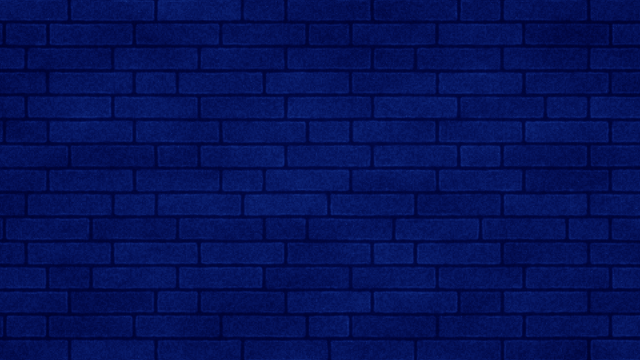
This texture is drawn by a WebGL 2 fragment shader. Its source:

```glsl
#version 300 es
precision highp float;
// Deep blue painted brick wall: courses of long bricks with scattered half bricks.
// Each pixel finds its course and brick, takes a rounded-box distance for the joint
// and pale rim, then adds blotches, grain and a vignette before colouring.
uniform vec2 u_resolution;
out vec4 fragColor;

// Sizes are fractions of the canvas height
const float COURSE = 0.0676;         // height of one course
const float QUARTER = 0.0601;        // quarter of a brick length
const vec2 WALL_OFFSET = vec2(0.0127, -0.0060);
const float JOINT = 0.0085;          // width of the mortar gap
const float CORNER = 0.0065;         // corner radius of a brick
const float RIM = 0.0045;            // width of the pale brick edge
const float WOBBLE = 0.0022;         // unevenness of the edges
const float GRAIN_SCALE = 270.0;

// Shades run from 0 (deepest) to 1 (palest)
const float BRICK_SHADE = 0.70;
const float JOINT_SHADE = 0.23;
const float RIM_GAIN = 0.17;
const float TINT_GAIN = 0.16;
const float BLOTCH_GAIN = 0.46;
const float GRAIN_GAIN = 0.48;
const float VIGNETTE = 0.38;

// Half brick positions per course from the top, in quarters; 99 means none
const int COURSES = 15;
const float FIRST_HALF[COURSES] = float[](
    11., 0., 17., 6., 25., 0., 7., 10., 5., 12., 17., 2., 7., 0., 31.);
const float SECOND_HALF[COURSES] = float[](
    21., 14., 99., 99., 99., 14., 21., 99., 99., 26., 99., 99., 21., 14., 99.);

float hash(vec2 p) {
    vec3 q = fract(p.xyx * 0.1031);
    q += dot(q, q.yzx + 33.33);
    return fract((q.x + q.y) * q.z);
}

float noise(vec2 p) {
    vec2 i = floor(p), f = fract(p);
    f = f * f * (3.0 - 2.0 * f);
    return mix(mix(hash(i), hash(i + vec2(1, 0)), f.x),
               mix(hash(i + vec2(0, 1)), hash(i + vec2(1, 1)), f.x), f.y);
}

float fbm(vec2 p) {
    float sum = 0.0, gain = 0.5;
    for (int i = 0; i < 4; i++) {
        sum += gain * noise(p);
        p = p * 2.03 + 17.1;
        gain *= 0.5;
    }
    return sum / 0.9375;
}

float roundedBox(vec2 p, vec2 halfSize, float radius) {
    vec2 q = abs(p) - halfSize + radius;
    return length(max(q, 0.0)) + min(max(q.x, q.y), 0.0) - radius;
}

// Start and length, in quarters, of the brick that covers x
vec2 brickSpan(float x, int course) {
    float a = FIRST_HALF[course], b = SECOND_HALF[course];
    if (x >= a && x < a + 2.0) return vec2(a, 2.0);
    if (x >= b && x < b + 2.0) return vec2(b, 2.0);
    float origin = x < a ? a : (x < b ? a + 2.0 : b + 2.0);
    return vec2(origin + 4.0 * floor((x - origin) / 4.0), 4.0);
}

vec3 paint(float shade) {
    float s = clamp(shade, 0.0, 1.25);
    return vec3(0.05 * s * s, 0.01 + s * (0.06 + 0.07 * s), 0.19 + 0.27 * s);
}

void main() {
    float pixel = 1.0 / u_resolution.y;
    vec2 uv = gl_FragCoord.xy / u_resolution;
    vec2 p = gl_FragCoord.xy * pixel;
    p.y = 1.0 - p.y;

    // Locate the brick
    vec2 warp = vec2(noise(p * 9.0), noise(p * 9.0 + 40.0)) - 0.5;
    vec2 wall = (p - WALL_OFFSET + warp * WOBBLE) / vec2(QUARTER, COURSE);
    int course = clamp(int(floor(wall.y)), 0, COURSES - 1);
    vec2 span = brickSpan(wall.x, course);
    vec2 size = vec2(span.y * QUARTER, COURSE);
    vec2 local = vec2((wall.x - span.x) * QUARTER, (wall.y - float(course)) * COURSE);

    // Distance to its worn outline
    float d = roundedBox(local - 0.5 * size, 0.5 * (size - JOINT), CORNER);
    d += (noise(p * 75.0) - 0.5) * WOBBLE;
    float gap = smoothstep(-1.2 * pixel, 1.2 * pixel, d);
    float rim = 1.0 - smoothstep(0.25 * RIM, RIM, abs(d + 0.7 * RIM));

    // Brick face: tint, stains and worn edge
    float tint = hash(vec2(span.x + 50.0, float(course) * 7.0 + 3.0)) - 0.5;
    float blotch = fbm(p * vec2(5.0, 9.0) + 12.0) - 0.5;
    float face = BRICK_SHADE + TINT_GAIN * tint + BLOTCH_GAIN * blotch;
    face += RIM_GAIN * rim * smoothstep(0.2, 0.7, noise(p * 24.0 + 5.0));
    float shade = mix(face, JOINT_SHADE + 0.2 * blotch, gap);

    // Rough grain, pale specks and vignette
    float grain = 0.65 * noise(p * GRAIN_SCALE) + 0.35 * noise(p * GRAIN_SCALE * 0.5 + 90.0) - 0.5;
    float speck = smoothstep(0.93, 1.0, noise(p * GRAIN_SCALE * 0.8 + 300.0));
    shade += GRAIN_GAIN * grain * mix(1.0, 0.5, gap) + 0.3 * speck * (1.0 - gap);
    shade -= VIGNETTE * dot(uv - 0.5, uv - 0.5);

    fragColor = vec4(paint(shade), 1.0);
}
```
